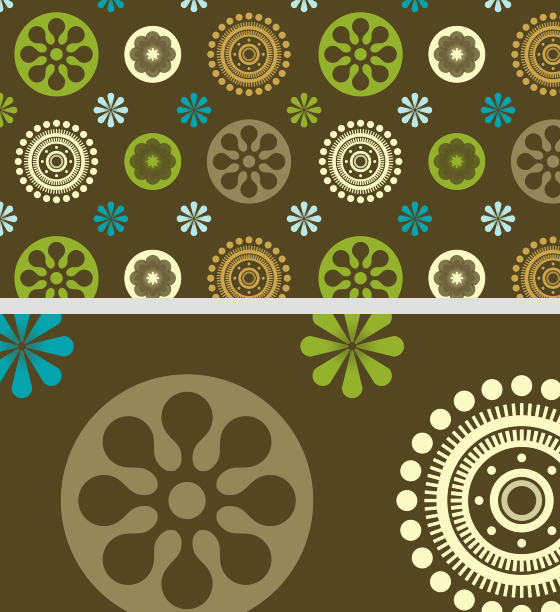
Top: the whole. Bottom: its middle third, enlarged.
Write a Shadertoy shader that draws this pattern.

```glsl
// Retro floral medallions and small daisies repeating on dark brown cloth.
const vec3 BROWN = vec3(0.325, 0.275, 0.13);
const vec3 GREEN = vec3(0.58, 0.70, 0.17);
const vec3 CREAM = vec3(0.99, 0.98, 0.77);
const vec3 GOLD  = vec3(0.80, 0.65, 0.30);
const vec3 TAUPE = vec3(0.58, 0.53, 0.35);
const vec3 TEAL  = vec3(0.02, 0.64, 0.68);
const vec3 ICE   = vec3(0.73, 0.91, 0.90);

float pixel; // size of one pixel in pattern units

float cover(float d) { return smoothstep(0.6, -0.6, d / pixel); }

float ring(float r, float inner, float outer) {
    return cover(abs(r - 0.5 * (inner + outer)) - 0.5 * (outer - inner));
}

// Fold the plane into n sectors, each with its axis along +y
vec2 fold(vec2 p, float n) {
    float s = 6.2831853 / n;
    float a = mod(atan(p.x, p.y) + 0.5 * s, s) - 0.5 * s;
    return length(p) * vec2(sin(a), cos(a));
}

float smoothMin(float a, float b, float k) {
    float h = max(k - abs(a - b), 0.0) / k;
    return min(a, b) - 0.25 * h * h * k;
}

// Disc pierced by eight drops that join around a hub
float wheel(vec2 p) {
    float r = length(p);
    vec2 q = fold(p, 8.0);
    float bulb = length(q - vec2(0.0, 38.0)) - 11.7;
    float neck = length(q - vec2(0.0, clamp(q.y, 12.0, 36.0))) - 2.5;
    float hole = smoothMin(smoothMin(bulb, neck, 7.0), r - 14.5, 5.0);
    return max(cover(r - 57.7) * (1.0 - cover(hole)), cover(r - 8.5));
}

// Radial strokes between two radii
float ticks(vec2 p, float n, float inner, float outer, float halfWidth) {
    return cover(abs(fold(p, n).x) - halfWidth) * ring(length(p), inner, outer);
}

// Concentric rings, strokes and beads
float lace(vec2 p) {
    float r = length(p);
    float m = cover(length(fold(p, 24.0) - vec2(0.0, 52.5)) - 4.8);
    m = max(m, ticks(p, 72.0, 38.0, 44.5, 0.8));
    m = max(m, ring(r, 34.0, 39.0));
    m = max(m, ticks(p, 60.0, 27.0, 32.5, 0.9));
    m = max(m, ring(r, 24.5, 27.5));
    m = max(m, cover(length(fold(p, 8.0) - vec2(0.0, 19.5)) - 2.0));
    m = max(m, ring(r, 10.8, 14.6));
    return max(m, 0.75 * ring(r, 6.6, 9.3));
}

// Disc carrying a translucent eight-petal bloom with a bright heart
vec3 blossom(vec3 ground, vec2 p, vec3 disc) {
    float r = length(p);
    vec2 q = fold(p, 8.0);
    vec3 c = mix(ground, disc, cover(r - 39.0));
    float petal = cover(min(length(q - vec2(0.0, 21.8)) - 10.0, r - 22.0));
    c = mix(c, mix(disc, BROWN, 0.73), petal);
    // Shaded seams and inner petals
    float seam = smoothstep(0.22, 0.39, abs(atan(q.x, q.y)));
    c = mix(c, BROWN, petal * 0.45 * seam);
    float inner = length((q - vec2(0.0, 16.5)) * vec2(1.5, 1.0)) - 8.5;
    c = mix(c, BROWN, 0.4 * cover(inner));
    c = mix(c, disc, 0.35 * smoothstep(17.0, 5.0, r));
    return mix(c, disc, cover(r - 7.0 - 1.8 * q.y / max(r, 0.01) * cos(8.0 * atan(p.x, p.y))));
}

// Eight tapered petals meeting in a point
vec3 daisy(vec3 ground, vec2 p, vec3 tint) {
    vec2 q = fold(p, 8.0);
    float t = clamp((q.y - 2.5) / 16.5, 0.0, 1.0);
    float d = length(q - vec2(0.0, mix(2.5, 19.0, t))) - mix(0.7, 4.7, t);
    vec3 shade = mix(tint, BROWN, 0.4 * smoothstep(13.0, 2.0, length(p)));
    return mix(ground, shade, cover(d));
}

// Offset from the nearest repeat of a centre
vec2 wrapTo(vec2 p, vec2 centre) {
    vec2 period = vec2(417.0, 307.0);
    return mod(p - centre + 0.5 * period, period) - 0.5 * period;
}

void mainImage(out vec4 fragColor, in vec2 fragCoord) {
    pixel = 768.0 / iResolution.x;
    vec2 p = vec2(fragCoord.x, iResolution.y - fragCoord.y) * pixel;
    vec3 color = BROWN;

    for (int row = 0; row < 2; row++) {
        for (int col = 0; col < 3; col++) {
            float x = float(col), y = float(row);
            bool upper = row == 0;

            // Large motifs alternate between the two rows
            vec2 m = wrapTo(p, vec2(77.5 + 132.0 * x, 74.5 + 147.0 * y));
            if (col == 1) {
                color = blossom(color, m, upper ? CREAM : GREEN);
            } else if ((col == 2) == upper) {
                color = mix(color, upper ? GOLD : CREAM, lace(m));
            } else {
                color = mix(color, upper ? GREEN : TAUPE, wheel(m));
            }

            // Daisies fill the gaps between rows
            vec2 f = wrapTo(p, vec2(col == 0 ? 0.0 : 38.0 + 114.0 * x, 151.0 + 149.0 * y));
            vec3 tint = (col == 1) == upper ? ICE : TEAL;
            if (col == 0) tint = upper ? GREEN : ICE;
            if (col == 2) tint = upper ? TEAL : ICE;
            color = daisy(color, f, tint);
        }
    }
    fragColor = vec4(color, 1.0);
}
```
